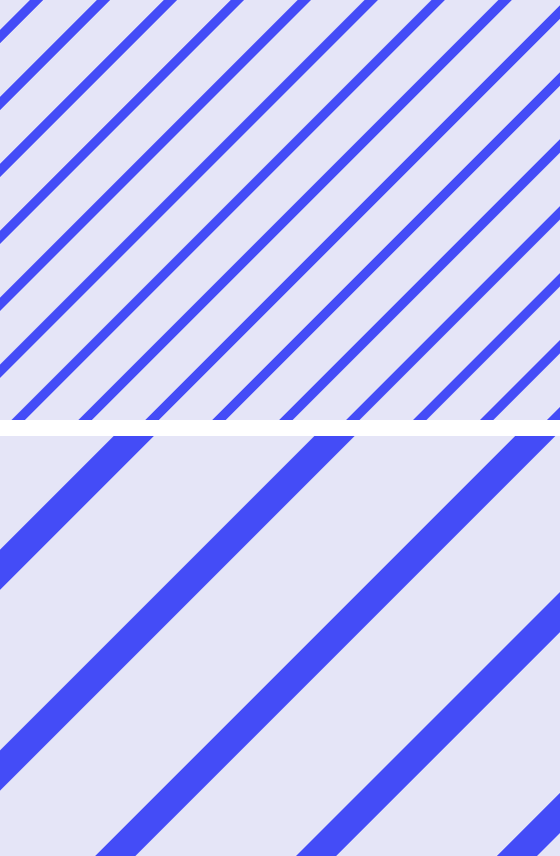
Top: the whole. Bottom: its middle third, enlarged.
This pattern is drawn by a WebGL 2 fragment shader. Its source:

```glsl
#version 300 es
precision highp float;
// Draws even blue diagonal stripes, rising to the right, on pale lavender.

// Lengths are in canvas heights, measured along the horizontal.
#define STRIPE_PERIOD 0.15936
#define STRIPE_WIDTH 0.0319
#define FIRST_CENTER 0.0871
#define PAPER_COLOR vec3(0.898, 0.898, 0.969)
#define STRIPE_COLOR vec3(0.267, 0.298, 0.969)

uniform vec2 u_resolution;
out vec4 fragColor;

// Signed distance to the nearest stripe edge, negative inside the stripe.
float stripeDistance(vec2 p) {
    float across = p.x + 1.0 - p.y - FIRST_CENTER;
    float fromCenter = abs(fract(across / STRIPE_PERIOD + 0.5) - 0.5) * STRIPE_PERIOD;
    return (fromCenter - 0.5 * STRIPE_WIDTH) * inversesqrt(2.0);
}

void main() {
    vec2 p = gl_FragCoord.xy / u_resolution.y;

    // Edge coverage over one pixel
    float coverage = clamp(0.5 - stripeDistance(p) * u_resolution.y, 0.0, 1.0);

    fragColor = vec4(mix(PAPER_COLOR, STRIPE_COLOR, coverage), 1.0);
}
```
